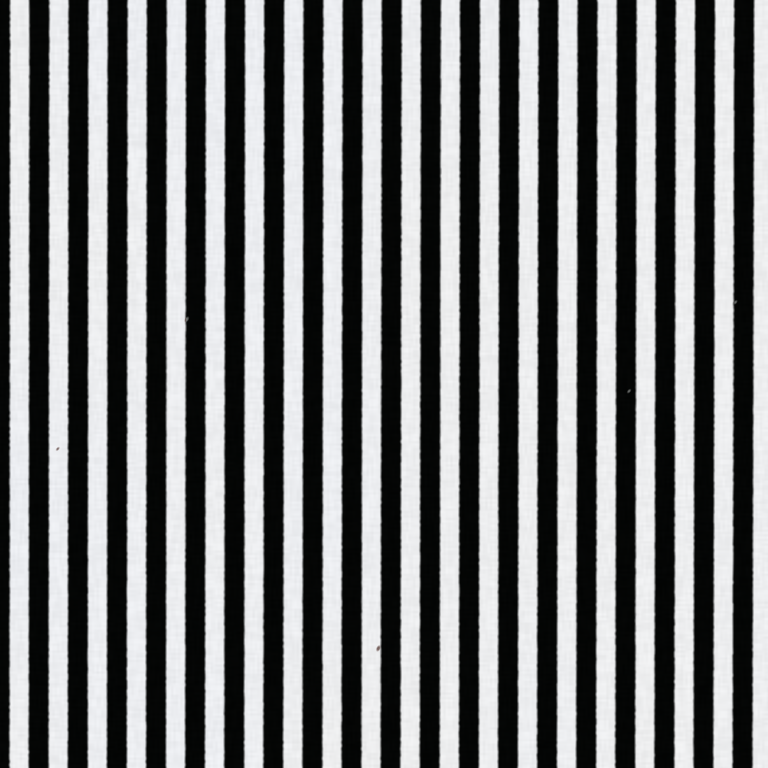
Write a Shadertoy shader that draws this pattern.

```glsl
// Printed cotton with upright black and white stripes of nearly equal width.
// A folded repeat gives the distance to each stripe edge; value noise frays the
// edges and adds weave and faint tint, and a hashed loop scatters lint specks.

const float STRIPE_PERIOD = 0.05099;
const float FIRST_CENTRE = 0.0257;      // centre of the leftmost white stripe
const float WHITE_HALF_WIDTH = 0.01255;
const float EDGE_SOFTNESS = 0.0022;
const int SPECK_COUNT = 5;

const vec3 INK = vec3(0.016, 0.021, 0.018);
const vec3 CLOTH = vec3(0.930, 0.932, 0.934);
const vec3 COOL_TINT = vec3(-0.012, -0.004, 0.014);
const vec3 DARK_LINT = vec3(0.36, 0.25, 0.23);
const vec3 PALE_LINT = vec3(0.50, 0.51, 0.50);

float hash(vec2 p) {
    vec3 q = fract(vec3(p.xyx) * 0.1031);
    q += dot(q, q.yzx + 33.33);
    return fract((q.x + q.y) * q.z);
}

float valueNoise(vec2 p) {
    vec2 cell = floor(p);
    vec2 f = fract(p);
    f = f * f * (3.0 - 2.0 * f);
    float low = mix(hash(cell), hash(cell + vec2(1.0, 0.0)), f.x);
    float high = mix(hash(cell + vec2(0.0, 1.0)), hash(cell + 1.0), f.x);
    return mix(low, high, f.y);
}

// Slight skew of the cloth, growing towards the lower right
vec2 leanCloth(vec2 uv) {
    return uv + vec2((1.0 - uv.y) * (0.0008 + 0.0014 * uv.x), 0.0);
}

// Signed distance to the nearest white stripe, negative inside
float stripeDistance(float x, float period, float centre, float halfWidth) {
    float offset = (fract((x - centre) / period + 0.5) - 0.5) * period;
    return abs(offset) - halfWidth;
}

// Fine crossed threads, centred on zero
float weave(vec2 p) {
    float warp = valueNoise(p * vec2(330.0, 70.0));
    float weft = valueNoise(p * vec2(70.0, 330.0) + 41.0);
    return warp + weft - 1.0;
}

// Coverage of a small slanted fibre
float speck(vec2 p, float angle, float size, float pixel) {
    vec2 axis = vec2(cos(angle), sin(angle));
    vec2 q = vec2(dot(p, axis), dot(p, vec2(-axis.y, axis.x)));
    float d = length(q * vec2(0.6, 1.0)) - size;
    return 1.0 - smoothstep(-pixel, pixel, d);
}

void mainImage(out vec4 fragColor, in vec2 fragCoord) {
    vec2 uv = fragCoord / iResolution.xy;
    float pixel = 1.0 / min(iResolution.x, iResolution.y);
    vec2 cloth = leanCloth(uv);

    // Stripes with lightly frayed edges
    float fray = (valueNoise(uv * vec2(90.0, 240.0)) - 0.5) * 0.0008;
    float d = stripeDistance(cloth.x, STRIPE_PERIOD, FIRST_CENTRE, WHITE_HALF_WIDTH);
    float soft = max(EDGE_SOFTNESS, 0.75 * pixel);
    float white = 1.0 - smoothstep(-soft, soft, d + fray);

    // Thread texture and broad cool patches
    float threads = weave(uv);
    float coolness = valueNoise(uv * vec2(7.0, 3.0) + 9.0) * (1.0 - 0.7 * uv.x);
    vec3 paleCloth = CLOTH + COOL_TINT * coolness + 0.028 * threads;
    vec3 darkInk = INK + 0.008 * threads;
    vec3 color = mix(darkInk, paleCloth, white);

    // Sparse lint, dark on white and pale on black
    for (int i = 0; i < SPECK_COUNT; i++) {
        float id = float(i) + 1.0;
        vec2 position = vec2(hash(vec2(id, 3.7)), hash(vec2(id, 8.1)));
        float angle = 0.4 + 0.9 * hash(vec2(id, 5.3));
        float size = mix(0.0010, 0.0020, hash(vec2(id, 6.9)));
        vec3 lint = mix(PALE_LINT, DARK_LINT, step(0.5, white));
        color = mix(color, lint, 0.8 * speck(uv - position, angle, size, pixel));
    }

    fragColor = vec4(clamp(color, 0.0, 1.0), 1.0);
}
```
